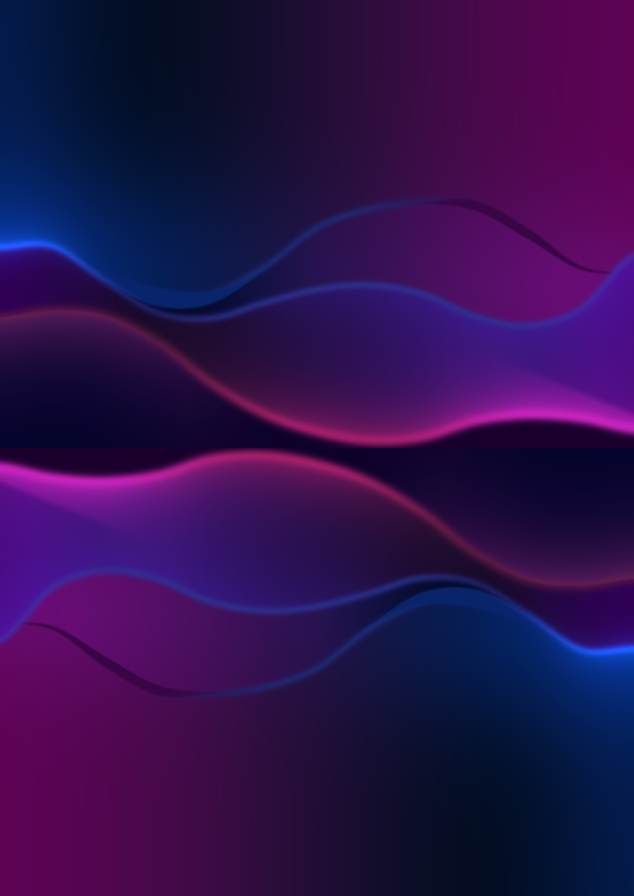
Give the GLSL for this background, as a Shadertoy shader.

```glsl
const int SPANS = 12;
const float SOFT = 0.0022;          // edge softness, in canvas heights
const float LINE_WIDTH = 0.0045;
const float PINK_WIDTH = 0.0065;
const float HALO_REACH = 0.032;
const float EMBER_REACH = 0.050;

const vec3 NAVY = vec3(0.01, 0.05, 0.13);
const vec3 DUSK = vec3(0.22, 0.05, 0.26);
const vec3 PLUM = vec3(0.36, 0.01, 0.33);
const vec3 BLUE_GLOW = vec3(0.01, 0.10, 0.30);
const vec3 HOLLOW = vec3(0.02, 0.03, 0.15);
const vec3 RIBBON_BLUE = vec3(0.03, 0.14, 0.42);
const vec3 RIBBON_PLUM = vec3(0.22, 0.02, 0.27);
const vec3 THREAD = vec3(0.12, 0.17, 0.47);
const vec3 SHADOW = vec3(0.09, 0.04, 0.17);
const vec3 VIOLET = vec3(0.20, 0.07, 0.42);
const vec3 GRAPE = vec3(0.18, 0.00, 0.33);
const vec3 AZURE = vec3(0.10, 0.30, 0.85);
const vec3 INDIGO = vec3(0.17, 0.20, 0.58);
const vec3 IRIS = vec3(0.27, 0.16, 0.66);
const vec3 EMBER = vec3(0.42, 0.12, 0.26);
const vec3 ROSE = vec3(0.66, 0.12, 0.42);
const vec3 MAGENTA = vec3(0.80, 0.14, 0.75);
const vec3 INK = vec3(0.00, 0.01, 0.16);
const vec3 INK_PLUM = vec3(0.10, 0.00, 0.17);

// Wave depths below the top edge, at equal steps across the width
const float RIBBON[13] = float[13](0.276, 0.273, 0.300, 0.321, 0.324, 0.298,
    0.254, 0.233, 0.225, 0.224, 0.255, 0.297, 0.305);
const float THICKNESS[13] = float[13](0.0, 0.004, 0.014, 0.021, 0.015, 0.004,
    0.001, 0.001, 0.003, 0.011, 0.012, 0.004, 0.0);
const float BLUE_WAVE[13] = float[13](0.276, 0.275, 0.314, 0.349, 0.355, 0.338,
    0.323, 0.318, 0.328, 0.353, 0.363, 0.344, 0.285);
const float PINK_WAVE[13] = float[13](0.354, 0.346, 0.352, 0.382, 0.428, 0.462,
    0.482, 0.492, 0.488, 0.470, 0.463, 0.467, 0.479);

// Catmull-Rom curve: value and slope per unit of x
vec2 spline(float knots[13], float x) {
    float u = clamp(x, 0.0, 0.9999) * float(SPANS);
    int i = int(u);
    float t = fract(u);
    float a = knots[max(i - 1, 0)], b = knots[i];
    float c = knots[i + 1], d = knots[min(i + 2, SPANS)];
    float k1 = 0.5 * (c - a);
    float k2 = a - 2.5 * b + 2.0 * c - 0.5 * d;
    float k3 = 0.5 * (d - a) + 1.5 * (b - c);
    return vec2(b + t * (k1 + t * (k2 + t * k3)),
                (k1 + t * (2.0 * k2 + t * 3.0 * k3)) * float(SPANS));
}

// Signed distance to a wave, positive below it
float waveDistance(vec2 wave, float depth, float aspect) {
    float slope = wave.y / aspect;
    return (depth - wave.x) / sqrt(1.0 + slope * slope);
}

float below(float dist) {
    float soft = max(SOFT, 0.7 / iResolution.y);
    return smoothstep(-soft, soft, dist);
}

float bell(float v, float width) {
    return exp(-v * v / (width * width));
}

vec3 backdrop(float x, float depth) {
    vec3 col = mix(NAVY, DUSK, smoothstep(0.2, 0.75, x));
    col = mix(col, PLUM, smoothstep(0.55, 1.0, x));
    col += BLUE_GLOW * bell(x, 0.40) * bell(depth - 0.31, 0.12);
    col += BLUE_GLOW * 0.5 * bell(x, 0.14);
    return col + vec3(0.04, 0.03, 0.09) * bell(x - 0.9, 0.25) * bell(depth - 0.32, 0.10);
}

void mainImage(out vec4 fragColor, in vec2 fragCoord) {
    vec2 uv = fragCoord / iResolution.xy;
    float aspect = iResolution.x / iResolution.y;

    // Half-turn symmetry about the centre
    if (uv.y < 0.5) uv = 1.0 - uv;
    float x = uv.x, depth = 1.0 - uv.y;

    vec2 ribbonWave = spline(RIBBON, x);
    float ribbon = waveDistance(ribbonWave, depth, aspect);
    float ribbonBase = depth - ribbonWave.x - spline(THICKNESS, x).x;
    float blue = waveDistance(spline(BLUE_WAVE, x), depth, aspect);
    float pink = waveDistance(spline(PINK_WAVE, x), depth, aspect);

    // Backdrop and upper ribbon
    vec3 col = backdrop(x, depth);
    vec3 hollow = mix(HOLLOW, col + vec3(0.02, 0.0, 0.04), smoothstep(0.25, 0.52, x));
    vec3 ribbonColor = mix(RIBBON_BLUE, RIBBON_PLUM, smoothstep(0.4, 0.7, x));
    col = mix(col, ribbonColor, below(ribbon));
    col = mix(col, hollow, below(ribbonBase));
    float threadFade = smoothstep(0.3, 0.42, x) * (1.0 - smoothstep(0.55, 0.78, x));
    col = mix(col, THREAD, 0.75 * threadFade * bell(ribbon, LINE_WIDTH));

    // Violet band with a halo rising from the pink wave
    vec3 band = mix(SHADOW, VIOLET, smoothstep(0.3, 0.8, x));
    band = mix(band, GRAPE, 1.0 - smoothstep(0.0, 0.25, x));
    band += vec3(0.03, 0.03, 0.13) * exp(-max(blue, 0.0) / 0.05) * smoothstep(0.3, 0.5, x);
    band += vec3(0.08, -0.03, 0.07) * smoothstep(0.8, 1.0, x);
    vec3 pinkColor = mix(EMBER, ROSE, smoothstep(0.2, 0.5, x));
    pinkColor = mix(pinkColor, MAGENTA, smoothstep(0.6, 0.85, x));
    float fold = smoothstep(-0.006, 0.006, depth - 0.397 - 0.289 * (x - 0.775));
    float foldShade = mix(1.0, mix(0.4, 1.15, fold), smoothstep(0.74, 0.86, x));
    float halo = exp(min(pink, 0.0) / HALO_REACH) * smoothstep(0.2, 0.55, x) * foldShade;
    band = mix(band, pinkColor, 0.75 * min(halo, 1.0));
    col = mix(col, band, below(blue));

    // Blue wave line, brightest at the left
    vec3 blueColor = mix(AZURE, INDIGO, smoothstep(0.05, 0.3, x));
    blueColor = mix(blueColor, IRIS, smoothstep(0.75, 1.0, x));
    float dim = 1.0 - 0.4 * bell(x - 0.22, 0.1);
    col = mix(col, blueColor, 0.75 * dim * bell(blue, LINE_WIDTH));
    col += 0.4 * AZURE * exp(-abs(blue) / 0.014) * (1.0 - smoothstep(0.0, 0.2, x));

    // Dark floor with an ember glow under the pink wave
    vec3 ground = mix(INK, INK_PLUM, smoothstep(0.0, 0.9, x));
    ground += EMBER * 0.8 * exp(-max(pink, 0.0) / EMBER_REACH) * (1.0 - smoothstep(0.1, 0.45, x));
    col = mix(col, ground, below(pink));
    float pinkStrength = mix(0.5, 0.9, smoothstep(0.15, 0.5, x));
    col = mix(col, pinkColor, pinkStrength * bell(pink, PINK_WIDTH));

    fragColor = vec4(clamp(col, 0.0, 1.0), 1.0);
}
```
